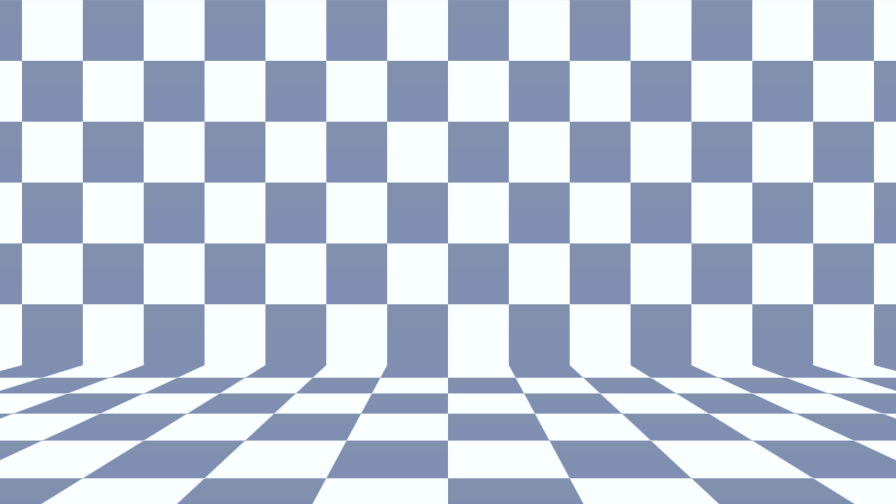
A Shadertoy shader for this background:

```glsl
// Slate and white checkerboard wall that folds into a checkered floor in perspective.

// Signed parity of each axis: +1 on even cells, -1 on odd, smoothed at the borders.
vec2 softParity(vec2 cell) {
    vec2 side = 1.0 - 2.0 * mod(floor(cell), 2.0);
    vec2 border = 0.5 - abs(fract(cell) - 0.5);
    vec2 halfWidth = max(0.55 * fwidth(cell), 1e-4);
    return side * clamp(border / halfWidth, 0.0, 1.0);
}

void mainImage(out vec4 fragColor, in vec2 fragCoord) {
    // Centred on the horizon, one unit is the canvas height
    vec2 p = (fragCoord - 0.5 * iResolution.xy) / iResolution.y;
    float foldY = -0.2245;
    float tile = 0.12075;

    // Depth is 1 on the wall and shrinks toward the viewer on the floor
    float depth = foldY / min(p.y, foldY);
    float column = p.x * depth / tile;

    // Wall and floor rows share one band across the fold
    float wallRow = min((0.5 - p.y) / tile, 5.5);
    float floorRow = max(5.0 + 10.0 * (1.0 - depth), 5.5);
    float row = p.y > foldY ? wallRow : floorRow;

    vec2 parity = softParity(vec2(column, row));
    float dark = 0.5 + 0.5 * parity.x * parity.y;

    // Slate tiles turn slightly bluer toward their lower side
    vec3 slate = mix(vec3(0.503, 0.565, 0.678), vec3(0.503, 0.557, 0.696),
                     smoothstep(0.2, 0.8, fract(row)));
    vec3 white = vec3(0.98, 1.0, 1.0);
    vec3 color = mix(white, slate, dark);

    // Faint lilac fringe on the column borders
    color += vec3(0.0, 0.01, 0.07) * (1.0 - abs(parity.x));
    fragColor = vec4(color, 1.0);
}
```
